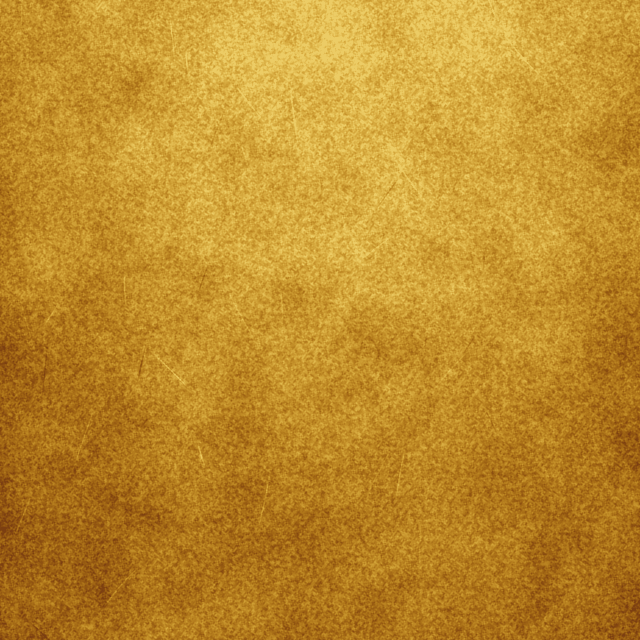
Give the GLSL for this texture, as a Shadertoy shader.

```glsl
float hash(vec2 p) {
    uvec2 q = uvec2(ivec2(p) + 32768);
    uint h = q.x * 1597334677u ^ q.y * 3812015801u;
    h = (h ^ (h >> 15)) * 2246822519u;
    h = (h ^ (h >> 13)) * 3266489917u;
    return float((h ^ (h >> 16)) >> 8) / 16777216.0;
}

float noise(vec2 p) {
    vec2 cell = floor(p), f = fract(p);
    f = f * f * (3.0 - 2.0 * f);
    return mix(mix(hash(cell), hash(cell + vec2(1, 0)), f.x),
               mix(hash(cell + vec2(0, 1)), hash(cell + vec2(1, 1)), f.x), f.y);
}

// Rotated octaves, centred on zero
float fbm(vec2 p, int octaves, float gain) {
    float sum = 0.0, amp = 1.0, total = 0.0;
    for (int i = 0; i < octaves; i++) {
        sum += amp * (noise(p) - 0.5);
        total += amp;
        amp *= gain;
        p = mat2(1.6, 1.2, -1.2, 1.6) * p + 17.3;
    }
    return sum / total;
}

// Thin, slightly bent hairlines; most are light, some dark
float scratches(vec2 uv, float pixel) {
    float sum = 0.0;
    for (int i = 0; i < 46; i++) {
        float id = float(i);
        vec2 center = vec2(hash(vec2(id, 1)), hash(vec2(id, 2)));
        float angle = mix(0.5, 2.5, hash(vec2(id, 3)));
        float halfLength = mix(0.015, 0.065, hash(vec2(id, 4)));
        vec2 d = uv - center;
        vec2 along = vec2(cos(angle), sin(angle));
        float x = dot(d, along);
        float bend = (hash(vec2(id, 5)) - 0.5) * 3.0;
        float y = dot(d, vec2(-along.y, along.x)) + bend * x * x;
        float line = 1.0 - smoothstep(0.0003, 0.0010 + 0.6 * pixel, abs(y));
        line *= 1.0 - smoothstep(0.4, 1.0, abs(x) / halfLength);
        float strength = mix(0.12, 0.42, hash(vec2(id, 6)));
        sum += line * strength * (hash(vec2(id, 7)) < 0.28 ? -0.8 : 1.0);
    }
    return sum;
}

// Bronze to pale gold
vec3 goldRamp(float t) {
    return vec3(0.59 + t * (0.33 - 0.05 * t),
                0.355 + 0.355 * t,
                0.07 + t * (0.06 + 0.16 * t));
}

void mainImage(out vec4 fragColor, in vec2 fragCoord) {
    vec2 uv = fragCoord / iResolution.xy;
    float pixel = 1.0 / iResolution.y;

    // Light from the top, darker sides and foot
    float tone = 0.28 + 0.64 * uv.y;
    tone -= 0.36 * pow(abs(uv.x - 0.53) * 2.0, 2.4);
    tone += 0.12 * exp(-9.0 * dot(uv - vec2(0.6, 0.85), uv - vec2(0.6, 0.85)));

    // Cloudy stains with ragged borders
    vec2 warp = vec2(fbm(uv * 14.0, 4, 0.6), fbm(uv * 14.0 + 41.0, 4, 0.6));
    vec2 p = uv + 0.07 * warp;
    tone += 0.62 * fbm(p * 4.5 + 3.0, 5, 0.6);
    tone += 0.62 * fbm(p * 13.0 + 29.0, 5, 0.65);

    // Faint leathery creases, stronger in patches
    float crease = 1.0 - smoothstep(0.0, 0.035, abs(fbm(p * 22.0 + 60.0, 3, 0.6)));
    tone -= 0.11 * crease * smoothstep(0.4, 0.8, noise(uv * 9.0 + 7.0));

    // Fine grain
    tone += 0.42 * (noise(uv * 230.0) - 0.5);
    tone += 0.50 * (noise(mat2(0.8, 0.6, -0.6, 0.8) * uv * 430.0) - 0.5);

    tone += scratches(uv, pixel);
    fragColor = vec4(goldRamp(clamp(tone, -0.3, 1.25)), 1.0);
}
```
